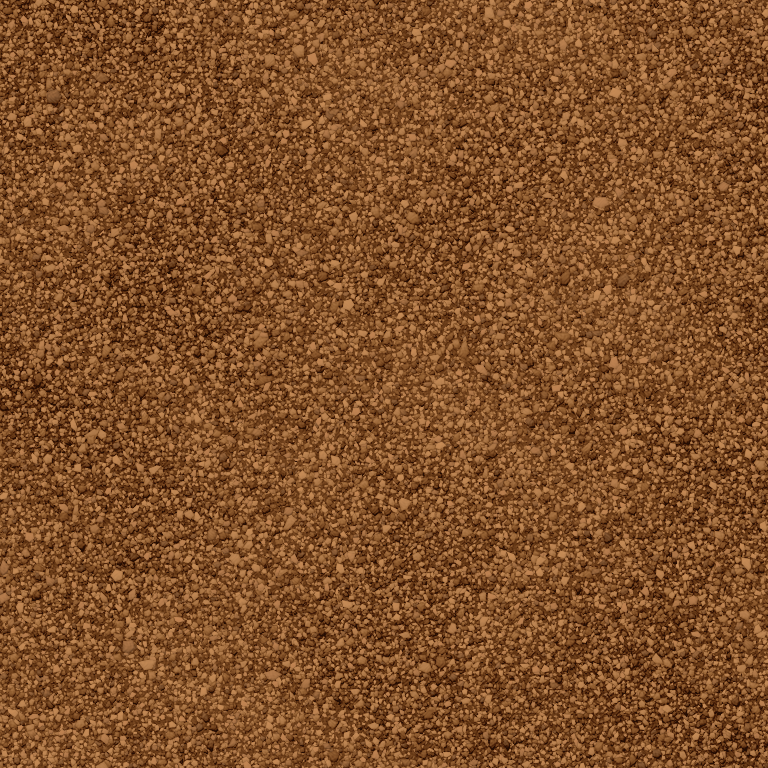
Reproduce this texture procedurally as a Shadertoy shader.

```glsl
// Ground brown granules: layers of angular chips, from fine crumbs to sparse
// larger grains, each a rotated irregular polygon with a soft contact shadow.
// Layers paint a tone value, which a colour ramp turns into browns at the end.

const vec3 SOOT   = vec3(0.14, 0.05, 0.01);
const vec3 UMBER  = vec3(0.27, 0.11, 0.03);
const vec3 BARK   = vec3(0.37, 0.20, 0.07);
const vec3 COCOA  = vec3(0.47, 0.28, 0.13);
const vec3 CARAMEL = vec3(0.58, 0.38, 0.20);
const vec3 DUSTY  = vec3(0.55, 0.37, 0.23);
const vec3 SAND   = vec3(0.71, 0.50, 0.31);

const float CRUMB_CELLS  = 180.0;  // cells across the canvas
const float GRAIN_CELLS  = 122.0;
const float COARSE_CELLS = 88.0;
const float CHIP_CELLS   = 60.0;
const float GAP_TONE     = 0.16;   // tone of the hollows between grains
const float TONE_LOW     = 0.15;
const float TONE_HIGH    = 0.96;
const float SHADOW_DEPTH = 0.50;
const float SHADOW_WIDTH = 0.10;   // in cells
const float RELIEF       = 0.16;   // light and dark sides of a grain
const float GRIT         = 0.05;
const float UNEVENNESS   = 0.03;
const float EXPOSURE     = 3.0;    // lifts the mid tones
const float BLACK_POINT  = 0.05;
const vec2  LIGHT_DIR    = vec2(-0.35, 0.94);
const int   FACETS       = 5;
const float TAU          = 6.28319;

vec4 hash4(vec3 p) {
    vec4 q = fract(p.xyzx * vec4(0.1031, 0.1030, 0.0973, 0.1099));
    q += dot(q, q.wzxy + 33.33);
    return fract((q.xxyz + q.yzzw) * q.zywx);
}

// Distance to an irregular convex polygon
float chipDistance(vec2 p, float radius, float turn, float seed) {
    float d = -1.0;
    for (int i = 0; i < FACETS; i++) {
        float k = float(i);
        float vary = fract(seed * (37.0 + 11.7 * k) + 0.31 * k);
        float angle = turn + (k + 0.6 * (vary - 0.5)) * TAU / float(FACETS);
        d = max(d, dot(p, vec2(cos(angle), sin(angle))) - radius * (0.68 + 0.56 * vary));
    }
    return d;
}

// Paints one layer of grains; surface holds tone and dustiness
void scatterGrains(inout vec2 surface, vec2 uv, float cells, float presence,
                   float size, float seed, float pixel) {
    vec2 p = uv * cells + seed * 7.3;
    vec2 home = floor(p);
    float blur = 0.65 * pixel * cells;
    for (int y = 1; y >= -1; y--) {
        for (int x = -1; x <= 1; x++) {
            vec2 cell = home + vec2(x, y);
            vec4 place = hash4(vec3(cell, seed));
            if (place.z > presence) continue;
            vec4 look = hash4(vec3(cell, seed + 41.0));

            // Rotated, slightly elongated chip
            vec2 offset = p - cell - 0.5 - 0.8 * (place.xy - 0.5);
            float turn = TAU * place.w;
            vec2 axis = vec2(cos(turn), sin(turn));
            vec2 q = vec2(dot(offset, axis), dot(offset, vec2(-axis.y, axis.x)));
            q *= mix(vec2(1.0), vec2(0.78, 1.32), look.x);
            float radius = size * mix(0.72, 1.25, look.y * look.y);
            float d = chipDistance(q, radius, TAU * look.x, look.w);

            // Contact shadow, then the lit face with a darker rim
            surface.x *= 1.0 - SHADOW_DEPTH * exp(-max(d, 0.0) / SHADOW_WIDTH);
            float tone = mix(TONE_LOW, TONE_HIGH, look.z);
            tone += RELIEF * dot(offset, LIGHT_DIR) / radius;
            tone -= 0.14 * smoothstep(-0.45 * radius, 0.0, d);
            float dust = smoothstep(0.55, 0.95, fract(look.w * 17.3 + look.y));
            float cover = 1.0 - smoothstep(-blur, blur, d);
            surface = mix(surface, vec2(tone, dust), cover);
        }
    }
}

// Layered sines: fine surface grit and broad uneven patches
float grit(vec2 p) {
    vec2 w = p + 0.003 * sin(p.yx * vec2(311.0, 277.0));
    return sin(dot(w, vec2(930.0, 410.0))) * sin(dot(w, vec2(-380.0, 870.0)))
         + 0.6 * sin(dot(w, vec2(610.0, -730.0)));
}

float patches(vec2 p) {
    return sin(5.1 * p.x + 2.0 * sin(4.3 * p.y)) * sin(6.7 * p.y + 1.3)
         + 0.6 * sin(17.0 * p.x + 9.0 * p.y + 2.0 * sin(13.0 * p.y));
}

vec3 brownRamp(float tone) {
    vec3 c = mix(SOOT, UMBER, clamp((tone + 0.22) / 0.26, 0.0, 1.0));
    c = mix(c, BARK, clamp((tone - 0.04) / 0.15, 0.0, 1.0));
    c = mix(c, COCOA, clamp((tone - 0.19) / 0.24, 0.0, 1.0));
    c = mix(c, CARAMEL, clamp((tone - 0.43) / 0.28, 0.0, 1.0));
    c = mix(c, SAND, clamp((tone - 0.71) / 0.22, 0.0, 1.0));
    return c * (1.0 + 1.2 * max(tone - 0.93, 0.0));
}

void mainImage(out vec4 fragColor, in vec2 fragCoord) {
    float pixel = 1.0 / iResolution.y;
    vec2 uv = fragCoord * pixel;
    float uneven = patches(uv);

    // Hollows first, then finer to coarser grains
    vec2 surface = vec2(GAP_TONE, 0.0);
    scatterGrains(surface, uv, CRUMB_CELLS, 0.95, 0.43, 1.0, pixel);
    scatterGrains(surface, uv, GRAIN_CELLS, 0.68, 0.40, 2.0, pixel);
    scatterGrains(surface, uv, COARSE_CELLS, 0.32 + 0.06 * uneven, 0.38, 3.0, pixel);
    scatterGrains(surface, uv, CHIP_CELLS, 0.05 + 0.015 * uneven, 0.37, 4.0, pixel);

    // Exposure curve, then browns with some duller, dusty grains
    float light = surface.x + GRIT * grit(uv) + UNEVENNESS * uneven;
    float tone = 1.06 * (1.0 - exp(-EXPOSURE * (light - BLACK_POINT)));
    vec3 color = brownRamp(tone);
    float dusty = 0.65 * surface.y * smoothstep(0.15, 0.55, tone);
    color = mix(color, DUSTY * (0.35 + tone), dusty);
    fragColor = vec4(clamp(color, 0.0, 1.0), 1.0);
}
```
